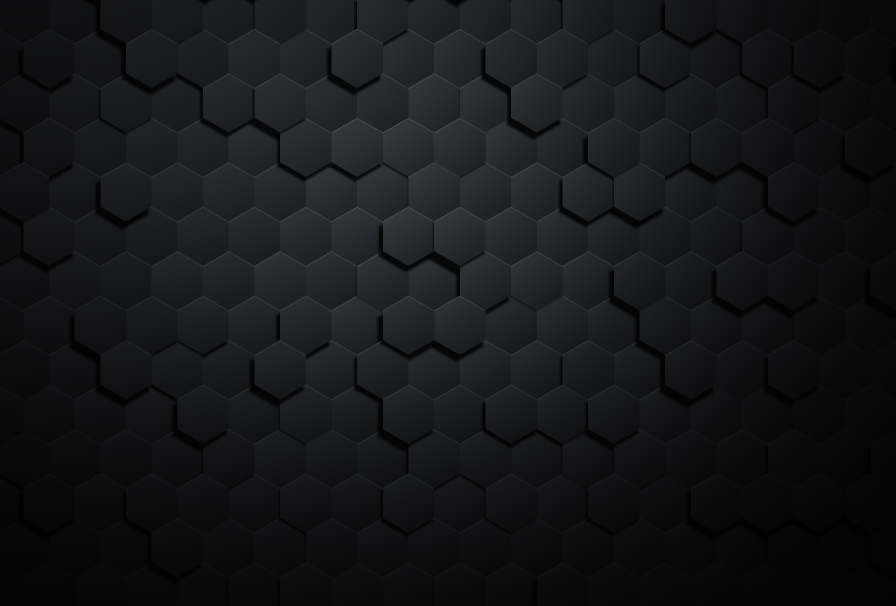
A Shadertoy shader for this pattern:

```glsl
// Dark wall of hexagonal tiles raised to different heights, lit by a soft pool of light.
// Each tile has a shaded face and a fine upper rim; taller neighbours cast
// shadows down and to the left. Four samples per pixel smooth the edges.

const vec2 LATTICE = vec2(1.0, 1.7320508);

float hash(vec2 p) {
    vec3 q = fract(vec3(p.xyx) * vec3(0.1031, 0.1030, 0.0973));
    q += dot(q, q.yzx + 33.33);
    return fract((q.x + q.y) * q.z);
}

// Signed distance to a pointy-topped hexagon one unit wide.
float hexagon(vec2 p) {
    p = abs(p);
    return max(p.x, dot(p, vec2(0.5, 0.8660254))) - 0.5;
}

// Centre of the tile that holds p.
vec2 tileCentre(vec2 p) {
    vec2 a = round(p / LATTICE) * LATTICE;
    vec2 b = (floor(p / LATTICE) + 0.5) * LATTICE;
    return dot(p - a, p - a) < dot(p - b, p - b) ? a : b;
}

// Whole-number address of a tile, safe for hashing.
vec2 tileId(vec2 centre) {
    return round(centre * 2.0 / LATTICE) + 40.0;
}

// Most tiles lie nearly flush, a few stand well out.
float tileHeight(vec2 centre) {
    float t = smoothstep(0.42, 1.0, hash(tileId(centre)));
    return t * t;
}

// Light left after the shadows of the six neighbours.
float shadowLight(vec2 p, vec2 centre) {
    float height = tileHeight(centre);
    float light = 1.0;
    for (int i = 0; i < 6; i++) {
        float angle = float(i) * 1.0471976;
        vec2 neighbour = centre + vec2(cos(angle), sin(angle));
        float rise = max(tileHeight(neighbour) - height, 0.0);
        float d = hexagon(p - neighbour - vec2(-0.08, -0.15) * rise);
        float cover = 1.0 - smoothstep(-0.03, 0.03 + 0.04 * rise, d);
        light *= 1.0 - 0.88 * cover * smoothstep(0.0, 0.2, rise);
    }
    return light;
}

// Brightness of the tiled surface, before the pool of light.
float surface(vec2 p) {
    vec2 centre = tileCentre(p);
    vec2 local = p - centre;

    // Face: brighter towards the upper left, with slight variation per tile
    float face = 1.0 + dot(local, vec2(-0.27, 0.36));
    face *= 0.94 + 0.12 * hash(tileId(centre) + 17.0);

    // Rim: a hairline along the two upper edges
    float edge = 0.5 - dot(vec2(abs(local.x), local.y), vec2(0.5, 0.8660254));
    float rim = 1.0 - smoothstep(0.008, 0.035, edge);

    return (face + 0.5 * rim) * shadowLight(p, centre);
}

void mainImage(out vec4 fragColor, in vec2 fragCoord) {
    // Average a 2 by 2 grid of samples
    float shade = 0.0;
    for (int i = 0; i < 4; i++) {
        vec2 offset = vec2(i % 2, i / 2) * 0.5 - 0.25;
        vec2 p = fragCoord + offset - vec2(0.0, iResolution.y);
        shade += 0.25 * surface(p / iResolution.x * 17.45 + vec2(-0.955, 1.136));
    }

    // Pool of light above the middle, fading to near black
    vec2 v = fragCoord / iResolution.xy - vec2(0.45, 0.70);
    float pool = exp(-5.5 * v.x * v.x - 3.2 * v.y * v.y);

    vec3 tint = mix(vec3(0.97, 0.97, 1.08), vec3(0.92, 1.0, 1.08), pool);
    fragColor = vec4(tint * (0.175 * pool * shade + 0.003), 1.0);
}
```
